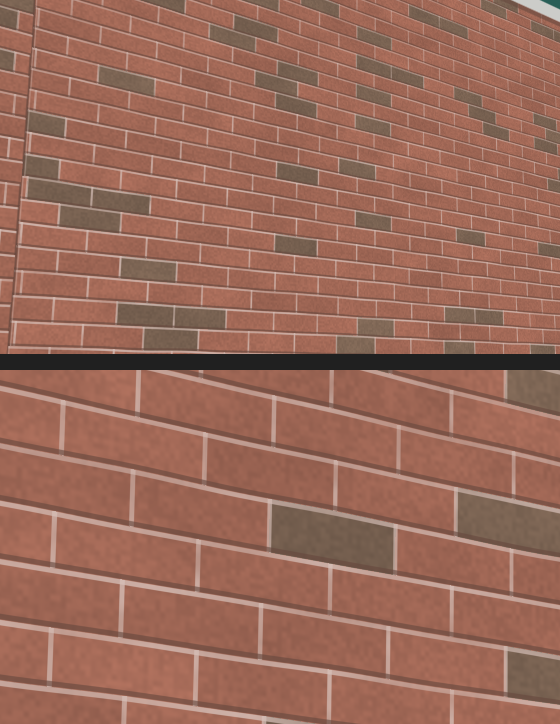
Top: the whole. Bottom: its middle third, enlarged.
Reproduce this texture procedurally as a WebGL 1 fragment shader.

```glsl
precision mediump float;
// A brick wall in running bond, seen at an angle: courses fan out from a far
// vanishing point, brick lengths shrink toward it, and a hash picks the brown
// bricks. A control joint splits the left edge; a coping crosses the top right.

uniform vec2 u_resolution;

#define VANISH vec2(2.409, -0.047)   // where the courses meet, canvas width = 1
#define LENGTH_POLE 2.266            // pole of the brick length foreshortening
#define LENGTH_SCALE 39.97           // sets the number of bricks across
#define COURSES vec2(49.0, 29.0)     // linear and quadratic course density
#define BROWN_SHARE 0.125
#define BED_WIDTH 0.045              // half width, in courses
#define HEAD_WIDTH 0.017             // half width, in brick lengths
#define SEAM_X 0.039
#define RED_BRICK vec3(0.63, 0.405, 0.335)
#define BROWN_BRICK vec3(0.475, 0.385, 0.32)
#define MORTAR vec3(0.84, 0.75, 0.72)
#define SHADOW vec3(0.40, 0.28, 0.24)

float hash(vec2 p) {
  vec3 q = fract(vec3(p.xyx) * 0.1031);
  q += dot(q, q.yzx + 33.33);
  return fract((q.x + q.y) * q.z);
}

float noise(vec2 p) {
  vec2 cell = floor(p);
  vec2 f = fract(p);
  f = f * f * (3.0 - 2.0 * f);
  float low = mix(hash(cell), hash(cell + vec2(1.0, 0.0)), f.x);
  float high = mix(hash(cell + vec2(0.0, 1.0)), hash(cell + 1.0), f.x);
  return mix(low, high, f.y);
}

// Soft coverage of a line of the given half width
float line(float dist, float halfWidth, float soft) {
  return 1.0 - smoothstep(halfWidth - soft, halfWidth + soft, abs(dist));
}

// Signed distance to the nearest whole number
float toJoint(float t) {
  return fract(t + 0.5) - 0.5;
}

void main() {
  vec2 p = gl_FragCoord.xy / u_resolution.x;
  float pixel = 1.0 / u_resolution.x;

  // Perspective: slope gives the course, straightened x gives the brick
  float depth = VANISH.x - p.x;
  float slope = (p.y - VANISH.y) / depth;
  float wallX = p.x + 0.13 * (0.316 - p.y) * (0.651 - p.x);
  float reach = LENGTH_POLE - wallX;
  vec2 wall = vec2(LENGTH_SCALE / reach,
                   slope * (COURSES.x + COURSES.y * slope) - 0.25);
  vec2 soft = 0.75 * pixel * vec2(LENGTH_SCALE / (reach * reach),
                   (COURSES.x + 2.0 * COURSES.y * slope) / depth);

  // The strip beyond the control joint has its own bond
  float strip = step(wallX, SEAM_X);
  wall += strip * vec2(0.3, 0.4);

  // Slightly uneven laying
  wall.y += 0.05 * (noise(wall * vec2(1.3, 0.9)) - 0.5);
  float course = floor(wall.y);
  float along = wall.x - 0.03 - 0.5 * (1.0 - mod(course, 2.0));
  along += 0.08 * (hash(vec2(course, 5.0)) - 0.5);
  vec2 brick = vec2(floor(along), course) + strip * 40.0;

  // Brick faces: kind, tone, stains and grain
  float brown = step(hash(brick + 17.0), BROWN_SHARE);
  vec3 color = mix(RED_BRICK, BROWN_BRICK, brown);
  color *= 0.96 + 0.08 * hash(brick + 71.0);
  color *= 0.96 + 0.08 * noise(wall * vec2(2.0, 1.1) + 9.0);
  color *= 0.95 + 0.10 * noise(wall * vec2(28.0, 10.0));

  // Joints: a shadow under each brick, pale worn mortar below and beside it
  float wear = 0.6 + 0.4 * noise(wall * vec2(1.7, 2.3) + 30.0);
  wear *= mix(1.0, 0.62, smoothstep(0.12, 0.42, slope));
  float bed = toJoint(wall.y);
  float head = line(toJoint(along), HEAD_WIDTH, soft.x);
  float shade = line(bed - 0.055, BED_WIDTH, soft.y);
  color = mix(color, MORTAR, head * wear * 0.85);
  color = mix(color, SHADOW, shade * 0.62);
  color = mix(color, MORTAR, line(bed + 0.045, BED_WIDTH, soft.y) * wear * 0.85);

  // Control joint, wavering slightly from course to course
  float seam = wallX - SEAM_X - 0.003 * (hash(vec2(course, 8.0)) - 0.5);
  color = mix(color, MORTAR, line(seam - 0.0035, 0.0012, pixel) * 0.4);
  color = mix(color, SHADOW, line(seam, 0.0018, pixel) * 0.75);

  // Coping and the dark green edge above it
  float edge = pixel / depth;
  float coping = smoothstep(0.454 - edge, 0.454 + edge, slope);
  float trim = smoothstep(0.470 - edge, 0.470 + edge, slope);
  float underside = line(slope - 0.451, 0.003, edge);
  color = mix(color, SHADOW, underside * 0.6);
  color = mix(color, vec3(0.80, 0.80, 0.79), coping);
  color = mix(color, vec3(0.16, 0.37, 0.34), trim);

  gl_FragColor = vec4(color, 1.0);
}
```
